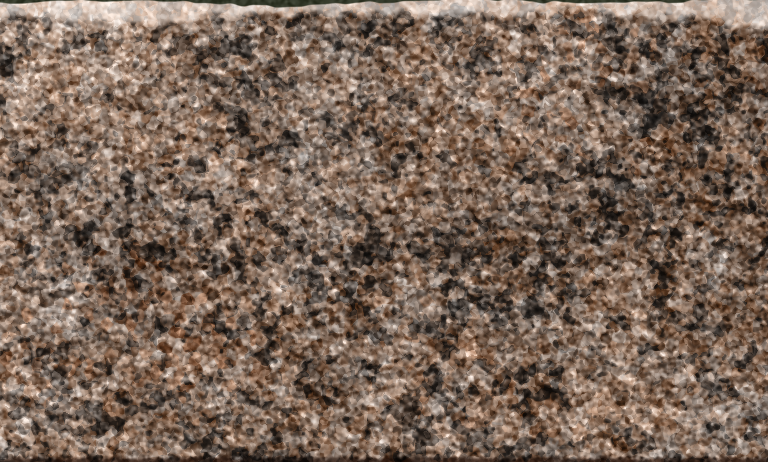
This texture is drawn by a WebGL 1 fragment shader. Its source:

```glsl
precision highp float;
// Rough-hewn granite block: tan feldspar, grey quartz and ragged black mica.
// Soft Voronoi grains set the mineral tones, a noise height field adds relief,
// and a sunlit ledge above and a thin shadow below frame the face.

uniform vec2 u_resolution;

#define COARSE_GRAINS 46.0
#define FINE_GRAINS 98.0
#define GRAIN_CONTRAST 0.25
#define MICA_SCALE 36.0
#define MICA_LEVEL 0.64
#define MICA_DEPTH 0.30
#define RELIEF 0.40
#define GRIT 0.28
#define BROAD_SHADE 0.26
#define BASE_TONE 0.545
#define LEDGE_DEPTH 0.046

float hash(vec2 p) {
  vec3 q = fract(vec3(p.xyx) * 0.1031);
  q += dot(q, q.yzx + 33.33);
  return fract((q.x + q.y) * q.z);
}

vec2 hash2(vec2 p) {
  return vec2(hash(p), hash(p + 71.7));
}

float noise(vec2 p) {
  vec2 cell = floor(p);
  vec2 f = fract(p);
  f = f * f * (3.0 - 2.0 * f);
  float low = mix(hash(cell), hash(cell + vec2(1.0, 0.0)), f.x);
  float high = mix(hash(cell + vec2(0.0, 1.0)), hash(cell + 1.0), f.x);
  return mix(low, high, f.y);
}

vec2 turn(vec2 p) {
  return mat2(0.8, 0.6, -0.6, 0.8) * p + 17.3;
}

// Two random values per Voronoi grain, blended softly across borders.
vec2 grains(vec2 p) {
  vec2 cell = floor(p);
  vec2 sum = vec2(0.0);
  float total = 0.0;
  for (int j = -1; j <= 1; j++) {
    for (int i = -1; i <= 1; i++) {
      vec2 id = cell + vec2(float(i), float(j));
      vec2 d = id + hash2(id) - p;
      float weight = exp(-20.0 * dot(d, d));
      sum += weight * hash2(id + 133.1);
      total += weight;
    }
  }
  return sum / max(total, 1e-6);
}

float height(vec2 p) {
  return noise(turn(p * 48.0)) + 0.6 * noise(turn(turn(p * 100.0)));
}

// Ragged mica flakes, broken up by single grains and gathered into clusters.
float micaMask(vec2 p, vec2 grain) {
  float field = 0.58 * noise(turn(p * MICA_SCALE));
  field += 0.42 * noise(turn(turn(p * MICA_SCALE * 2.3)));
  field += 0.34 * (noise(turn(p * 8.0)) - 0.5);
  field += 0.28 * (grain.x - 0.5);
  return smoothstep(MICA_LEVEL - 0.06, MICA_LEVEL + 0.07, field);
}

// Stone ramp: brown shadows, tan middles, cream lights.
vec3 stoneColor(float tone, float warmth) {
  vec3 falloff = vec3(0.0, 0.084, 0.142);
  falloff *= smoothstep(-0.1, 0.4, tone) * (1.0 - 0.35 * smoothstep(0.75, 1.0, tone));
  return vec3(tone) - falloff * warmth;
}

void main() {
  vec2 uv = gl_FragCoord.xy / u_resolution;
  vec2 p = gl_FragCoord.xy / u_resolution.y;

  // Irregular grain outlines.
  vec2 warp = vec2(noise(p * 95.0), noise(p * 95.0 + 41.0)) - 0.5;
  vec2 q = p + 0.006 * warp;
  vec2 coarse = grains(turn(q * COARSE_GRAINS));
  vec2 fine = grains(turn(turn(q * FINE_GRAINS)));
  float mica = micaMask(q, fine);

  // Mineral tone, sunlit relief, fine grit and broad shading.
  float grit = noise(turn(p * 140.0));
  float slope = height(p) - height(p + vec2(0.0018, 0.0056));
  float stain = noise(turn(p * 3.5));
  float broad = 0.55 * noise(turn(p * 2.3 + 4.0)) + 0.45 * noise(turn(turn(p * 9.0)));
  float tone = BASE_TONE + GRAIN_CONTRAST * (coarse.x + fine.x - 1.0);
  tone += RELIEF * slope + GRIT * (grit - 0.5);
  tone += BROAD_SHADE * (broad - 0.5) - 0.05 * (uv.x - 0.5);
  tone -= MICA_DEPTH * mica;
  tone += 0.12 * smoothstep(0.8, 0.97, fine.y) * (1.0 - mica) * grit;
  tone = max(tone, 0.16 + 0.45 * (tone - 0.16));

  // Bright weathered ledge, its lower rim broken by chips.
  float rim = LEDGE_DEPTH + 0.045 * (noise(vec2(p.x * 3.0, 5.0)) - 0.5);
  rim += 0.024 * (noise(p * 32.0) - 0.5);
  float ledge = smoothstep(-0.014, 0.010, p.y - 1.0 + rim);
  tone = mix(tone, 0.89 + 0.35 * (tone - 0.5), 0.88 * ledge);

  // Warm feldspar, cool mica and quartz, sparse rust.
  float warmth = 1.06 + 0.7 * (coarse.y - 0.5) + 0.5 * (fine.y - 0.5);
  warmth += 0.4 * (noise(p * 9.0) - 0.5);
  warmth *= 1.0 - 0.45 * mica;
  vec3 color = stoneColor(clamp(tone, 0.06, 1.0), warmth);
  float rust = smoothstep(0.7, 0.92, 0.6 * stain + 0.4 * coarse.y) * (1.0 - ledge);
  color *= mix(vec3(1.0), vec3(0.95, 0.82, 0.72), 0.6 * rust);

  // Shadow under the block and dark foliage behind its top.
  float foot = smoothstep(0.004, 0.016, p.y + 0.008 * (grit - 0.5));
  color *= mix(vec3(0.45, 0.38, 0.34), vec3(1.0), foot);
  float skyline = 1.006 - 0.02 * noise(vec2(p.x * 5.0, 9.0));
  skyline += 0.006 * (noise(vec2(p.x * 40.0, 3.0)) - 0.5);
  float behind = smoothstep(-0.002, 0.002, p.y - skyline);
  color = mix(color, vec3(0.13, 0.15, 0.09) + 0.14 * grit, behind);

  gl_FragColor = vec4(clamp(color, 0.0, 1.0), 1.0);
}
```
